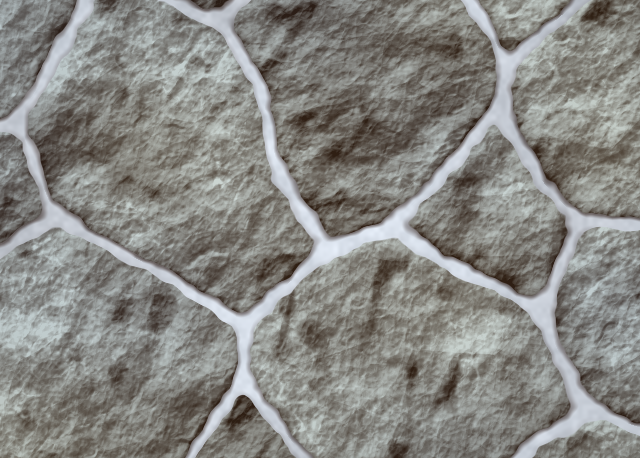
Give the GLSL for this texture, as a Shadertoy shader.

```glsl
// Rough fieldstone wall set in pale mortar, lit softly from the upper left.
// A weighted cellular diagram lays out large stones with small ones at some joints;
// broken ledges, pits and scuffs over layered noise form the chipped faces.

#define GRID 1.75           // large stones per canvas height
#define JITTER 0.46         // irregularity of the layout
#define JOINT 0.014         // half width of the mortar
#define ROUNDING 0.013      // softness of stone corners
#define RELIEF 0.20         // strength of the light on the chips
#define MOTTLE 0.82         // broad tone variation
#define LIGHT_DIR vec2(-0.45, 0.89)
#define STONE_DARK vec3(0.28, 0.24, 0.21)
#define STONE_LIGHT vec3(0.63, 0.65, 0.64)
#define MORTAR_LIGHT vec3(0.83, 0.86, 0.90)
#define MORTAR_SHADE vec3(0.43, 0.40, 0.40)

float hash(vec2 p) {
    vec3 q = fract(p.xyx * 0.1031);
    q += dot(q, q.yzx + 33.33);
    return fract((q.x + q.y) * q.z);
}

vec2 hash2(vec2 p) { return vec2(hash(p), hash(p + vec2(57.0, 113.0))); }

float noise(vec2 p) {
    vec2 i = floor(p), f = fract(p);
    f = f * f * (3.0 - 2.0 * f);
    return mix(mix(hash(i), hash(i + vec2(1, 0)), f.x),
               mix(hash(i + vec2(0, 1)), hash(i + vec2(1, 1)), f.x), f.y);
}

// Distance to the nearest scattered point: hollows with sharp crests.
float cellular(vec2 p) {
    vec2 i = floor(p), f = fract(p);
    float nearest = 8.0;
    for (int y = -1; y <= 1; y++)
    for (int x = -1; x <= 1; x++) {
        vec2 o = vec2(x, y);
        vec2 r = o + hash2(i + o) - f;
        nearest = min(nearest, dot(r, r));
    }
    return sqrt(nearest);
}

// Stone centre (xy) and weight (z): large in mid-cell, small at some cell corners.
vec3 stoneSite(vec2 cell, int kind) {
    vec2 h = hash2(cell + 31.0 * float(kind)) - 0.5;
    float w = hash(cell + 71.0 + 19.0 * float(kind));
    float small = w < 0.4 ? -9.0 : mix(-0.28, -0.1, w);
    return kind == 0 ? vec3(cell + 0.5 + JITTER * h, 0.07 * w)
                     : vec3(cell + 0.5 * JITTER * h, small);
}

// Signed distance inside the stone outline; also its centre and inward direction.
float stoneField(vec2 p, out vec2 centre, out vec2 inward) {
    vec2 q = p * GRID + vec2(0.03, 0.1), base = floor(q);
    float best = 1e3;
    for (int n = 0; n < 50; n++) {
        vec3 s = stoneSite(base + vec2(n % 5 - 2, (n / 5) % 5 - 2), n / 25);
        float power = dot(q - s.xy, q - s.xy) - s.z;
        if (power < best) { best = power; centre = s.xy; }
    }
    float total = 0.0;
    inward = vec2(0);
    for (int n = 0; n < 50; n++) {
        vec3 s = stoneSite(base + vec2(n % 5 - 2, (n / 5) % 5 - 2), n / 25);
        float gap = length(s.xy - centre);
        if (gap < 0.001) continue;
        float edge = (dot(q - s.xy, q - s.xy) - s.z - best) / (2.0 * gap * GRID);
        float w = exp(-edge / ROUNDING);
        total += w;
        inward += w * (centre - s.xy) / gap;
    }
    inward /= max(total, 1e-12);
    return -ROUNDING * log(max(total, 1e-12)) - JOINT;
}

// Chipped surface height: sparse broken ledges over roughness on every scale.
float relief(vec2 p) {
    float level = noise(p * 4.0) + 0.35 * noise(p * 14.0) + 0.15 * noise(p * 40.0);
    level *= 2.8;
    float broken = smoothstep(0.3, 0.7, noise(p * 8.0 + 5.0));
    float height = 0.02 * broken * (floor(level) + smoothstep(0.8, 1.0, fract(level)) - 2.0);
    float freq = 5.0, slope = 1.05;
    for (int i = 0; i < 5; i++) {
        vec2 q = p * freq + 13.7 * float(i);
        q += 0.6 * vec2(noise(q * 0.9), noise(q * 0.9 + 41.0));
        height += slope * (0.7 * cellular(q) + 0.8 * noise(q * 1.4)) / freq;
        freq *= 2.1;
        slope *= 0.93;
        p = mat2(0.8, 0.6, -0.6, 0.8) * p;
    }
    return height;
}

void mainImage(out vec4 fragColor, in vec2 fragCoord) {
    vec2 p = fragCoord / iResolution.y;

    // Outline with broad bends, then chips that differ from stone to stone
    vec2 bend = vec2(noise(p * 3.5), noise(p * 3.5 + 27.0)) - 0.5;
    vec2 centre, inward;
    float d = stoneField(p + 0.08 * bend, centre, inward);
    float id = hash(floor(centre * 40.0));
    vec2 seed = vec2(17.0, 29.0) * id;
    d += 0.014 * (cellular(p * 12.0 + seed) - 0.45) + 0.007 * (noise(p * 48.0 + seed) - 0.5);

    // Relief of the stone face, with its own grain direction
    float angle = 0.4 + 1.2 * id;
    vec2 along = vec2(cos(angle), sin(angle));
    mat2 grain = mat2(along.x * 0.9, -along.y * 1.1, along.y * 0.9, along.x * 1.1);
    vec2 reach = 0.0011 * LIGHT_DIR, face = grain * p + seed;
    float slope = (relief(face - grain * reach) - relief(face + grain * reach)) / 0.0022;
    slope /= 1.0 + 0.14 * abs(slope);

    // Mottling, dark pits, pale scuffs and a shaded rim
    float patches = 0.6 * noise(p * 4.5 + seed) + 0.4 * noise(p * 13.0 + seed);
    vec2 ragged = face + 0.02 * vec2(noise(p * 40.0), noise(p * 40.0 + 9.0));
    float pits = smoothstep(0.66, 0.9, noise(ragged * 19.0)) * smoothstep(0.3, 0.6, noise(p * 7.0));
    float scuffs = smoothstep(0.55, 0.85, cellular(ragged * 46.0)) * smoothstep(0.4, 0.7, patches);
    float grit = noise(p * 140.0) - 0.5;
    float tone = 0.69 + RELIEF * slope + MOTTLE * (patches - 0.5);
    tone += 0.2 * (id - 0.5) + grit * (0.1 + 0.35 * patches) - 0.5 * pits + 0.3 * scuffs;
    float rim = exp(-max(d, 0.0) / 0.010);
    tone -= rim * (0.32 + 0.55 * inward.y - 0.1 * inward.x);
    vec3 stone = mix(STONE_DARK, STONE_LIGHT, clamp(tone, -0.3, 1.4));
    stone += vec3(0.012, 0.003, -0.016) * (noise(p * 3.0 + 8.0) * 2.0 - 0.8);

    // Mortar, shaded beneath the stones
    float depth = clamp(-d / JOINT, 0.0, 1.0);
    float shade = (1.0 - smoothstep(0.0, 0.85, depth)) * (0.5 + 0.5 * inward.y);
    shade += 0.3 * noise(p * 4.0 + 50.0) - 0.08;
    vec3 mortar = mix(MORTAR_LIGHT, MORTAR_SHADE, clamp(shade, 0.0, 1.0));
    mortar += 0.07 * (noise(p * 22.0) - 0.5) + 0.06 * (noise(p * 90.0) - 0.5);

    // Join and gentle corner falloff
    float soft = max(0.0015, 0.6 / iResolution.y);
    vec3 colour = mix(mortar, stone, smoothstep(-soft, soft, d));
    vec2 off = fragCoord / iResolution.xy - 0.5;
    fragColor = vec4(colour * (1.03 - 0.2 * dot(off, off)), 1.0);
}
```
